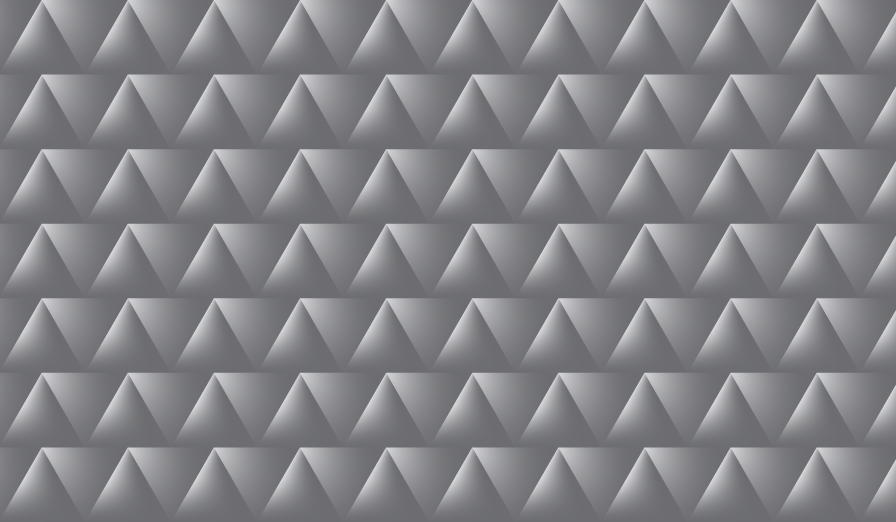
Write a Shadertoy shader that draws this pattern.

```glsl
// Rows of shaded grey triangles, alternating upright and inverted, like folded metal.

const float ROWS = 7.0;             // rows over the canvas height
const float SIDE = 1.1547;          // triangle side, in row heights
const float FIRST_APEX = 0.484;     // first apex from the left, in sides
const vec3 SHADOW = vec3(0.427, 0.429, 0.442);
const vec3 LIGHT = vec3(0.880, 0.882, 0.894);
const float UP_FALLOFF = 1.6;
const float UP_STRENGTH = 0.95;
const float DOWN_FALLOFF = 1.9;
const float DOWN_STRENGTH = 0.93;
const vec2 DOWN_STRETCH = vec2(0.88, 1.2); // falloff along and across the left edge
const int SAMPLES = 4;              // smoothing samples per axis

// Glow along the left edge, widening downward and fading at the base.
float uprightLight(float x, float depth) {
    float fromEdge = x + 0.5 * depth;
    float reach = 0.07 + 0.73 * depth;
    float glow = pow(max(1.0 - fromEdge / reach, 0.0), UP_FALLOFF);
    return UP_STRENGTH * glow * (1.0 - smoothstep(0.4, 1.02, depth));
}

// Glow from the upper left corner, drawn out along the left edge.
float invertedLight(float x, float depth) {
    vec2 p = vec2(fract(x), depth / SIDE);
    vec2 edge = vec2(0.5, 0.866);
    vec2 q = vec2(dot(p, edge), dot(p, vec2(edge.y, -edge.x)));
    float radius = length(q * DOWN_STRETCH);
    return DOWN_STRENGTH * pow(max(1.0 - radius, 0.0), DOWN_FALLOFF);
}

float triangleLight(vec2 p) {
    float depth = 1.0 - fract(p.y * ROWS);            // 0 at row top, 1 at base
    float x = p.x * ROWS / SIDE - FIRST_APEX;
    x -= floor(x + 0.5);                              // offset from nearest apex
    return 2.0 * abs(x) < depth ? uprightLight(x, depth) : invertedLight(x, depth);
}

void mainImage(out vec4 fragColor, in vec2 fragCoord) {
    // Average a grid of samples to smooth the facet edges.
    float light = 0.0;
    for (int j = 0; j < SAMPLES; j++) {
        for (int i = 0; i < SAMPLES; i++) {
            vec2 offset = (vec2(i, j) + 0.5) / float(SAMPLES) - 0.5;
            light += triangleLight((fragCoord + offset) / iResolution.y);
        }
    }
    light /= float(SAMPLES * SAMPLES);
    fragColor = vec4(mix(SHADOW, LIGHT, light), 1.0);
}
```
